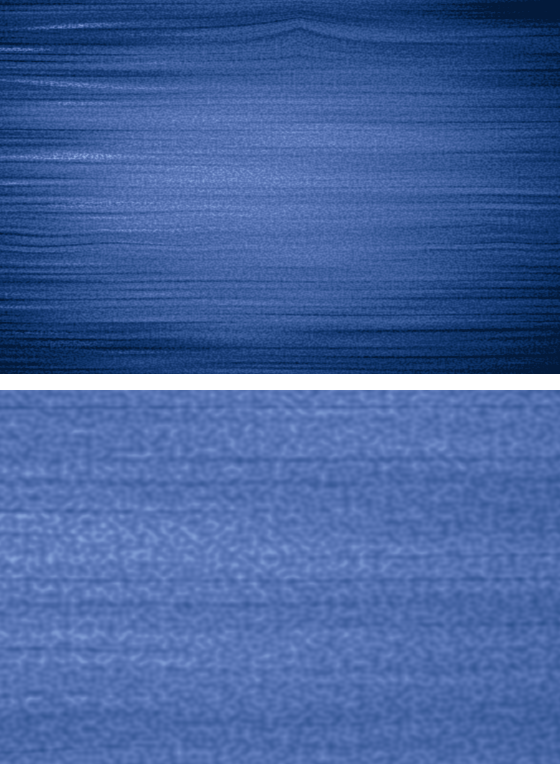
Top, the full canvas; bottom, a detail of the centre.
A WebGL 2 fragment shader for this texture:

```glsl
#version 300 es
precision highp float;
// Blue stained wood board with horizontal grain and a dark vignette.
// Stretched gradient noise, irregular row lines and fine speckle add up to
// one tone value, which is looked up in a ramp from navy to pale blue.

uniform vec2 u_resolution;
out vec4 fragColor;

// Lighting
const vec2  LIGHT_CENTRE = vec2(0.46, 0.55);
const float LIGHT_TONE   = 4.75;
const float LIGHT_FALL   = 2.75;
// Grain, in canvas heights
const float ROWS         = 47.0;
const float ROW_DEPTH    = 1.15;
const float BAND_DEPTH   = 0.75;
const float FIBRE_DEPTH  = 1.0;
const float HAIR_DEPTH   = 0.75;
const float STREAK_GAIN  = 2.6;
const float SPECKLE_FREQ = 185.0;
const float SPECKLE_GAIN = 1.1;
// Knot that lifts the upper grain
const vec2  KNOT_CENTRE  = vec2(0.80, 0.92);
const vec2  KNOT_SIZE    = vec2(0.15, 0.065);
const float KNOT_LIFT    = 0.042;
// Tone ramp, dark to light
const vec3 RAMP[7] = vec3[7](
    vec3(0.01, 0.10, 0.23), vec3(0.04, 0.18, 0.38), vec3(0.10, 0.24, 0.47),
    vec3(0.19, 0.33, 0.57), vec3(0.28, 0.40, 0.65), vec3(0.38, 0.49, 0.74),
    vec3(0.54, 0.66, 0.87));

uint hashBits(ivec2 cell) {
    uint h = uint(cell.x) * 1597334673u ^ uint(cell.y) * 3812015801u;
    h = (h ^ (h >> 16)) * 2146121005u;
    h = (h ^ (h >> 15)) * 2221713035u;
    return h ^ (h >> 16);
}

float hash(ivec2 cell) {
    return float(hashBits(cell) >> 8) / 16777216.0;
}

float cornerSlope(ivec2 cell, vec2 offset) {
    float angle = 6.2831853 * hash(cell);
    return dot(vec2(cos(angle), sin(angle)), offset);
}

// Gradient noise, roughly -0.7 to 0.7
float gnoise(vec2 p) {
    ivec2 i = ivec2(floor(p));
    vec2 f = fract(p);
    vec2 s = f * f * f * (f * (f * 6.0 - 15.0) + 10.0);
    float low  = mix(cornerSlope(i, f),
                     cornerSlope(i + ivec2(1, 0), f - vec2(1, 0)), s.x);
    float high = mix(cornerSlope(i + ivec2(0, 1), f - vec2(0, 1)),
                     cornerSlope(i + ivec2(1, 1), f - vec2(1, 1)), s.x);
    return mix(low, high, s.y);
}

// Bends straight rows into slightly wavy grain around the knot
vec2 bendGrain(vec2 p) {
    vec2 k = (p - KNOT_CENTRE) / KNOT_SIZE;
    float lift = KNOT_LIFT * exp(-abs(k.x) * 1.3 - k.y * k.y);
    float ripple = exp(-pow((p.y - 0.37) / 0.07, 2.0));
    float wave = 0.012 * gnoise(p * vec2(1.3, 4.0))
               + 0.014 * ripple * gnoise(p * vec2(5.0, 9.0) + 31.0);
    return vec2(p.x, p.y - lift + wave);
}

// Thin dark lines, one per row, each fading in and out along its length
float rowLines(vec2 p) {
    float row = p.y * ROWS + 0.5 * gnoise(p * vec2(0.8, 11.0) + 5.0);
    int id = int(floor(row));
    float centre = 0.3 + 0.4 * hash(ivec2(id, 7));
    float width = mix(0.08, 0.2, hash(ivec2(id, 19))) + ROWS / u_resolution.y;
    float line = 1.0 - smoothstep(0.0, width, abs(fract(row) - centre));
    float fade = gnoise(vec2(p.x * 1.8 + float(id) * 7.31, float(id) * 3.37));
    return line * smoothstep(-0.4, 0.35, fade);
}

vec3 toneColour(float tone) {
    float t = clamp(tone, 0.0, 5.999);
    int i = int(t);
    return mix(RAMP[i], RAMP[i + 1], fract(t));
}

void main() {
    vec2 uv = gl_FragCoord.xy / u_resolution;
    vec2 p = gl_FragCoord.xy / u_resolution.y;
    vec2 g = bendGrain(p);

    // Light and zones of stronger relief
    vec2 away = 2.0 * (uv - LIGHT_CENTRE);
    float dist2 = dot(away, away);
    float light = LIGHT_TONE - LIGHT_FALL * dist2 / (1.0 + 0.1 * dist2);
    float top = smoothstep(0.72, 0.82, g.y);
    float left = 1.0 - smoothstep(0.0, 0.5, uv.x);
    float relief = 0.55 + 0.45 * smoothstep(0.1, 0.9, dist2) + 0.3 * left;

    // Grain from broad bands down to hairs
    float band = gnoise(g * vec2(0.8, 15.0) + 3.0) * (1.0 + 1.3 * top);
    float fibre = gnoise(g * vec2(1.5, 46.0) + 17.0);
    float hair = gnoise(g * vec2(4.0, 115.0) + 43.0);
    float speckle = gnoise(p * SPECKLE_FREQ * vec2(0.8, 1.0))
                  + 0.5 * gnoise(p * SPECKLE_FREQ * 0.45 + 71.0);

    // Worn pale streaks, mostly at the left and upper edge
    float streak = smoothstep(0.12, 0.5, gnoise(g * vec2(2.4, 58.0) + 90.0));
    streak *= left * (0.55 + 0.6 * top) * (0.8 + 0.7 * speckle);

    float tone = light - 0.5 * top + 0.4 * left * top
               + BAND_DEPTH * band
               + relief * (FIBRE_DEPTH * fibre + HAIR_DEPTH * hair)
               - ROW_DEPTH * relief * rowLines(g)
               + STREAK_GAIN * streak
               + SPECKLE_GAIN * speckle;

    fragColor = vec4(toneColour(tone), 1.0);
}
```
